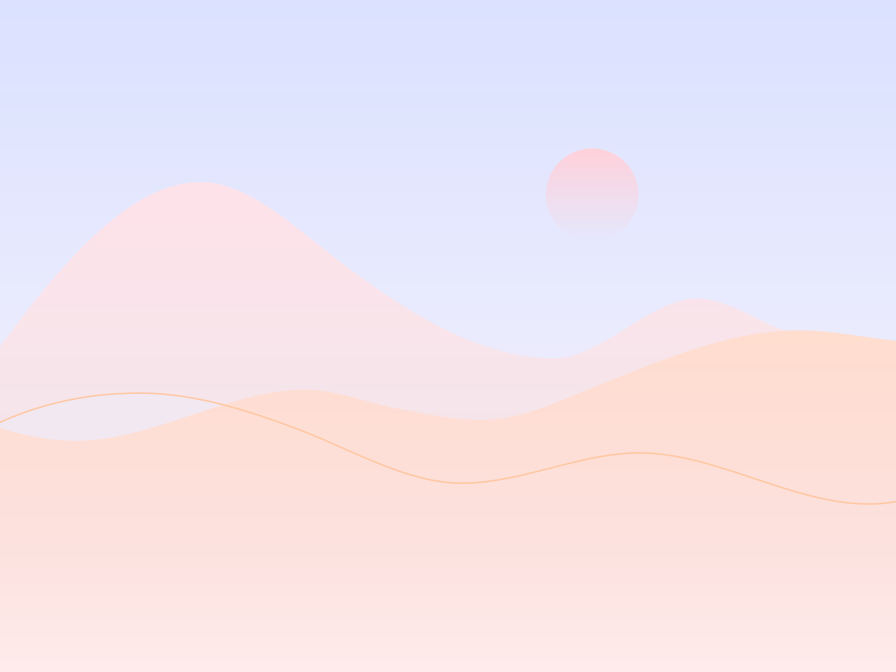
Give the GLSL for this background, as a Shadertoy shader.

```glsl
// Pastel dawn: a fading sun above soft layered hills and a thin flowing line.

const int ANCHORS = 8;

// Smooth curve through anchors (x, height, slope); returns height and slope.
vec2 smoothCurve(float x, vec3 anchors[ANCHORS]) {
    vec2 curve = anchors[0].yz;
    for (int i = 0; i < ANCHORS - 1; i++) {
        vec3 a = anchors[i];
        vec3 b = anchors[i + 1];
        if (x < a.x) break;
        float span = b.x - a.x;
        float t = clamp((x - a.x) / span, 0.0, 1.0);
        float s = 1.0 - t;
        float blend = t * t * (3.0 - 2.0 * t);
        float height = mix(a.y, b.y, blend) + span * t * s * (a.z * s - b.z * t);
        float slope = 6.0 * t * s * (b.y - a.y) / span
                    + a.z * s * (1.0 - 3.0 * t) + b.z * t * (3.0 * t - 2.0);
        curve = vec2(height, slope);
    }
    return curve;
}

// Approximate signed distance above a curve, in canvas heights.
float curveDistance(vec2 uv, float aspect, vec3 anchors[ANCHORS]) {
    vec2 curve = smoothCurve(uv.x, anchors);
    return (uv.y - curve.x) / length(vec2(1.0, curve.y / aspect));
}

// Antialiased coverage of the inside of a signed distance.
float coverage(float dist, float pixel) {
    return clamp(0.5 - dist / pixel, 0.0, 1.0);
}

// Vertical gradient between two heights.
vec3 gradient(float y, float low, float high, vec3 lowColor, vec3 highColor) {
    return mix(lowColor, highColor, clamp((y - low) / (high - low), 0.0, 1.0));
}

void mainImage(out vec4 fragColor, in vec2 fragCoord) {
    vec2 uv = fragCoord / iResolution.xy;
    float aspect = iResolution.x / iResolution.y;
    float pixel = 1.0 / iResolution.y;

    // Terrain profiles
    vec3 farRidge[ANCHORS] = vec3[ANCHORS](
        vec3(0.0, 0.484, 1.83), vec3(0.224, 0.729, 0.0),
        vec3(0.391, 0.599, -0.987), vec3(0.551, 0.481, -0.39),
        vec3(0.6185, 0.467, 0.0), vec3(0.7786, 0.5555, 0.0),
        vec3(0.875, 0.5087, -0.467), vec3(1.0, 0.451, -0.44));
    vec3 nearRidge[ANCHORS] = vec3[ANCHORS](
        vec3(0.0, 0.363, -0.4), vec3(0.0846, 0.344, 0.0),
        vec3(0.341, 0.420, 0.0), vec3(0.4427, 0.3924, -0.253),
        vec3(0.538, 0.375, 0.0), vec3(0.6667, 0.426, 0.533),
        vec3(0.892, 0.5085, 0.0), vec3(1.0, 0.493, -0.133));
    vec3 flowLine[ANCHORS] = vec3[ANCHORS](
        vec3(0.0, 0.3715, 0.6), vec3(0.156, 0.415, 0.0),
        vec3(0.333, 0.361, -0.507), vec3(0.5156, 0.281, 0.0),
        vec3(0.7135, 0.326, 0.0), vec3(0.898, 0.2645, -0.36),
        vec3(0.970, 0.250, 0.0), vec3(1.0, 0.2535, 0.22));

    // Sky
    vec3 color = gradient(uv.y, 0.45, 1.0, vec3(0.925, 0.925, 0.992), vec3(0.857, 0.884, 1.0));

    // Sun, fading out towards its lower rim
    vec2 sunCenter = vec2(0.661, 0.710);
    float sunRadius = 0.069;
    vec2 toSun = (uv - sunCenter) * vec2(aspect, 1.0);
    float sunFade = clamp(0.5 + 0.5 * toSun.y / sunRadius, 0.0, 1.0);
    float sunMask = coverage(length(toSun) - sunRadius, pixel);
    color = mix(color, vec3(1.0, 0.82, 0.855), sunMask * sunFade);

    // Far hill
    vec3 farColor = gradient(uv.y, 0.36, 0.73, vec3(0.96, 0.898, 0.922), vec3(0.996, 0.886, 0.915));
    color = mix(color, farColor, coverage(curveDistance(uv, aspect, farRidge), pixel));

    // Pale mist below the flowing line
    float lineDistance = curveDistance(uv, aspect, flowLine);
    color = mix(color, vec3(0.944, 0.908, 0.945), coverage(lineDistance, pixel));

    // Near hill
    vec3 nearColor = gradient(uv.y, 0.2, 0.51, vec3(0.988, 0.882, 0.868), vec3(1.0, 0.865, 0.81));
    nearColor = gradient(uv.y, 0.0, 0.2, vec3(0.998, 0.923, 0.922), nearColor);
    color = mix(color, nearColor, coverage(curveDistance(uv, aspect, nearRidge), pixel));

    // Flowing line
    float lineHalfWidth = 0.0012;
    float lineMask = coverage(abs(lineDistance) - lineHalfWidth, pixel);
    color = mix(color, vec3(1.0, 0.775, 0.62), lineMask * 0.9);

    fragColor = vec4(color, 1.0);
}
```
